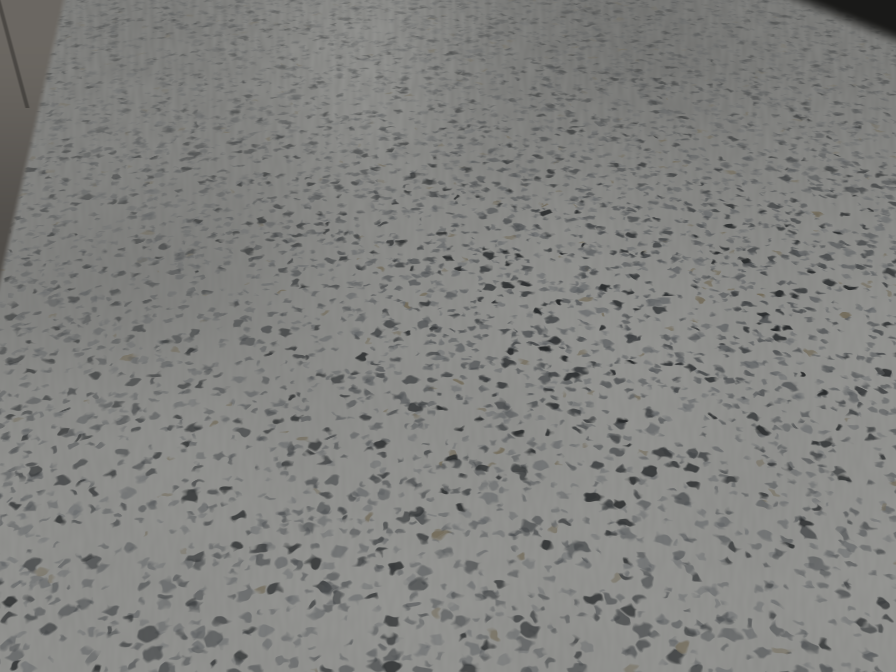
A WebGL 2 fragment shader for this texture:

```glsl
#version 300 es
precision highp float;
// A pale speckled floor seen in perspective: scattered stone chips are drawn
// per grid cell on the receding plane, warped by gradient noise, softened with
// distance and shaded by broad patches of light. A wall and a shadow frame it.

uniform vec2 u_resolution;
out vec4 fragColor;

const vec3 FLOOR_COLOR = vec3(0.565, 0.567, 0.557);
const vec3 PALE_CHIP = vec3(0.40, 0.415, 0.43);
const vec3 DARK_CHIP = vec3(0.13, 0.14, 0.145);
const vec3 TAN_CHIP = vec3(0.45, 0.42, 0.35);
const vec3 WALL_COLOR = vec3(0.40, 0.385, 0.365);
const vec3 SHADOW_COLOR = vec3(0.10, 0.10, 0.095);

vec2 hash2(vec2 p) {
  vec3 q = fract(vec3(p.xyx) * vec3(0.1031, 0.1030, 0.0973));
  q += dot(q, q.yzx + 33.33);
  return fract((q.xx + q.yz) * q.zy);
}

float gradientDot(vec2 cell, vec2 offset) {
  float angle = 6.2832 * hash2(cell + 71.0).x;
  return dot(vec2(cos(angle), sin(angle)), offset);
}

float gradientNoise(vec2 p) {
  vec2 i = floor(p), f = fract(p);
  vec2 u = f * f * f * (f * (f * 6.0 - 15.0) + 10.0);
  vec2 e = vec2(1.0, 0.0);
  float low = mix(gradientDot(i, f), gradientDot(i + e, f - e), u.x);
  float high = mix(gradientDot(i + e.yx, f - e.yx), gradientDot(i + 1.0, f - 1.0), u.x);
  return mix(low, high, u.y);
}

// Signed distance to a rounded, slightly boxy chip.
float chipDistance(vec2 d, float angle, float radius, float stretch) {
  float c = cos(angle), s = sin(angle);
  d = abs(vec2(c * d.x + s * d.y, c * d.y - s * d.x)) * vec2(1.0, stretch);
  return mix(length(d), max(d.x, d.y), 0.4) - radius;
}

// Lays one layer of chips over a colour; p is measured in cells.
vec3 layChips(vec3 color, vec2 p, float soft, float density, float darkness, float contrast) {
  vec2 warp = vec2(gradientNoise(p * 1.9), gradientNoise(p * 1.9 + 37.0));
  p += 0.34 * warp;
  vec2 base = floor(p);
  for (int y = -1; y <= 1; y++) {
    for (int x = -1; x <= 1; x++) {
      vec2 cell = base + vec2(x, y);
      vec2 place = hash2(cell), shape = hash2(cell + 131.0), tone = hash2(cell + 287.0);
      vec2 center = cell + 0.5 + 0.8 * (place - 0.5);
      float radius = mix(0.20, 0.43, shape.x * shape.x);
      float d = chipDistance(p - center, 3.1416 * shape.y, radius, 1.0 + 0.7 * tone.y);
      float present = step(hash2(cell + 419.0).x, density);
      float cover = present * (1.0 - smoothstep(-soft, soft, d));
      float depth = darkness * mix(0.1, 1.0, tone.x);
      vec3 chip = mix(PALE_CHIP, DARK_CHIP, depth);
      chip = mix(chip, TAN_CHIP, step(0.96, tone.y));
      color = mix(color, chip, cover * contrast * mix(0.6, 1.0, tone.x));
    }
  }
  return color;
}

// Soft round patch, 1 at its center.
float patchOf(vec2 q, vec2 center, vec2 size) {
  vec2 d = (q - center) / size;
  return exp(-dot(d, d));
}

// Broad light and shade over the floor.
float floorLight(vec2 q) {
  float light = mix(1.0, 0.87, smoothstep(0.45, 1.0, q.y));
  light += 0.10 * patchOf(q, vec2(0.55, 0.97), vec2(0.16, 0.22));
  light -= 0.10 * patchOf(q, vec2(0.12, 0.55), vec2(0.40, 0.18));
  light -= 0.05 * patchOf(q, vec2(0.95, 0.95), vec2(0.25, 0.20));
  return light + 0.03 * gradientNoise(q * 4.0);
}

void main() {
  vec2 q = gl_FragCoord.xy / u_resolution.y;
  float aspect = u_resolution.x / u_resolution.y;

  // Receding plane
  float scale = mix(1.0, 0.45, q.y);
  vec2 plane = vec2((q.x - 0.5 * aspect) / scale, 2.2 / scale) + 9.0;
  float far = smoothstep(0.55, 1.0, q.y);

  // Chips fade with distance and toward the hazy left side
  float haze = patchOf(q, vec2(0.10, 0.58), vec2(0.45, 0.22));
  float focus = patchOf(q, vec2(0.92, 0.55), vec2(0.48, 0.27));
  float contrast = clamp(0.80 - 0.45 * far - 0.25 * haze + 0.25 * focus, 0.0, 1.0);
  float soft = 0.10 / scale * (1.0 + 0.5 * far);

  vec3 color = FLOOR_COLOR * floorLight(q);
  color = layChips(color, plane / 0.024 + 53.0, soft * 1.3, 0.42, 0.45, contrast * 0.75);
  color = layChips(color, plane / 0.034, soft, 0.56, 0.95, contrast);

  // Fine upright streaks
  color *= 1.0 + mix(0.025, 0.07, far) * gradientNoise(q * vec2(130.0, 34.0));

  // Wall on the left, with one seam
  float wallEdge = 0.228 * (q.y - 0.583);
  float seam = abs(q.x - 0.038 + 0.27 * (q.y - 0.85));
  vec3 wall = WALL_COLOR * mix(0.78, 1.05, smoothstep(0.6, 0.95, q.y));
  wall *= 1.0 - 0.3 * (1.0 - smoothstep(0.001, 0.005, seam)) * step(0.84, q.y);
  color = mix(color, wall, 1.0 - smoothstep(-0.006, 0.006, q.x - wallEdge));

  // Shadow in the upper right corner
  float shadowEdge = 1.0 - 0.41 * (q.x - aspect + 0.135);
  color = mix(color, SHADOW_COLOR, smoothstep(-0.018, 0.012, q.y - shadowEdge));

  fragColor = vec4(color, 1.0);
}
```
